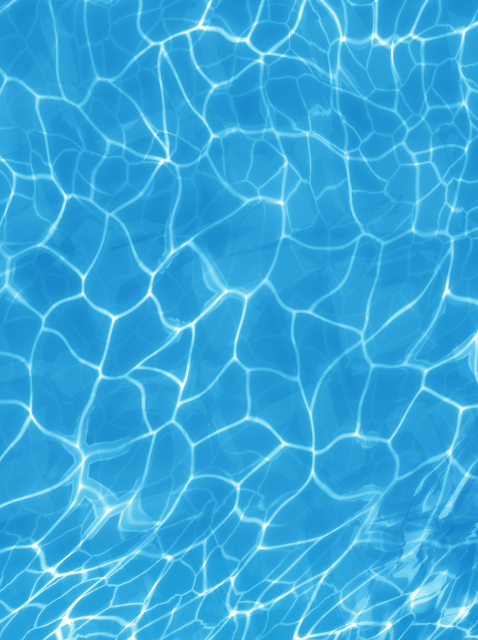
This texture is drawn by a Shadertoy shader. Its source:

```glsl
// Sunlit swimming pool water: a net of bright caustic lines over mottled blue.

const float CELLS = 11.5;       // main caustic cells per canvas height
const float FINE_CELLS = 20.0;  // cells of the faint second net
const float WARP = 0.017;       // bending of the lines
const float LINE_WIDTH = 0.020; // half width, in cells
const float RIBBON_WIDTH = 0.11;
const float LEAN = 0.38;        // slant of the lower half
const vec3 RIPPLE_TINT = vec3(0.08, 0.46, 0.76);
const vec3 SHALLOW_TINT = vec3(0.08, 0.65, 0.86);
const vec3 WATER[7] = vec3[7](
    vec3(0.09, 0.52, 0.78), vec3(0.14, 0.60, 0.83), vec3(0.20, 0.66, 0.87),
    vec3(0.31, 0.75, 0.92), vec3(0.47, 0.83, 0.94), vec3(0.68, 0.91, 0.96),
    vec3(0.95, 0.99, 1.00));

vec2 hash2(vec2 p) {
    p = vec2(dot(p, vec2(127.1, 311.7)), dot(p, vec2(269.5, 183.3)));
    return fract(sin(p) * 43758.55);
}

mat2 rotate(float a) {
    return mat2(cos(a), sin(a), -sin(a), cos(a));
}

// Layered, self-bending sines, about -1 to 1
float silk(vec2 p) {
    float sum = 0.0, amp = 0.5;
    for (int i = 0; i < 5; i++) {
        p = rotate(1.1) * p + 0.7 * sin(p.yx * 1.3 + float(i));
        sum += amp * sin(p.x) * cos(p.y * 0.8);
        p *= 1.7;
        amp *= 0.62;
    }
    return sum;
}

// Bends straight cell borders into wavy light paths
vec2 bend(vec2 p) {
    float freq = 17.0, amp = WARP;
    for (int i = 0; i < 4; i++) {
        p += amp * sin(p.yx * freq + vec2(1.3, 4.1) * float(i + 1));
        p = rotate(0.5) * p;
        freq *= 1.8;
        amp *= 0.48;
    }
    return rotate(-2.0) * p;
}

// Cellular net: distances to the nearest and second nearest border
vec2 net(vec2 p) {
    vec2 cell = floor(p), f = fract(p), nearest = vec2(0.0);
    float best = 9.0;
    for (int j = -1; j <= 1; j++)
    for (int i = -1; i <= 1; i++) {
        vec2 g = vec2(i, j);
        vec2 r = g + hash2(cell + g) - f;
        if (dot(r, r) < best) { best = dot(r, r); nearest = r; }
    }
    vec2 d = vec2(9.0);
    for (int j = -2; j <= 2; j++)
    for (int i = -2; i <= 2; i++) {
        vec2 g = vec2(i, j);
        vec2 r = g + hash2(cell + g) - f;
        vec2 gap = r - nearest;
        if (dot(gap, gap) > 0.0001) {
            float b = dot(0.5 * (r + nearest), normalize(gap));
            d = b < d.x ? vec2(b, d.x) : vec2(d.x, min(d.y, b));
        }
    }
    return d;
}

void mainImage(out vec4 fragColor, in vec2 fragCoord) {
    vec2 p = fragCoord / iResolution.y;
    float mottle = silk(p * 11.0);
    float patches = silk(p * 24.0 + 7.0);

    // Zones: shallow foot, choppy lower right, busy upper right
    float shallow = 1.0 - smoothstep(0.07, 0.17, p.y + 0.025 * mottle);
    float choppy = smoothstep(0.0, 0.16, p.x - 0.50 - 0.55 * (p.y - 0.08) + 0.06 * mottle)
                 * (1.0 - smoothstep(0.28, 0.46, p.y));
    float busy = smoothstep(0.85, 1.35, p.y + 0.6 * p.x);

    // Lines stand upright above and lean to the right below
    vec2 q = p;
    float below = max(0.62 - p.y, 0.0);
    q.x += LEAN * below * below * 1.6;
    q.y *= 0.82;
    q = bend(q);
    vec2 mainNet = net(q * CELLS);
    vec2 fineNet = net((q + 0.012 * vec2(mottle, patches)) * FINE_CELLS + 5.3);

    // Soft water tone with crisp-edged veils
    float tone = 0.15 + 0.17 * mottle + 0.07 * patches;
    tone += 0.09 * smoothstep(0.10, 0.16, patches) + 0.14 * shallow + 0.06 * busy;

    // Main lines: glow, thin core, and ribbons with a bright rim
    float strength = 0.55 + 0.45 * smoothstep(-0.5, 0.4, silk(p * 9.0 + 3.0));
    float swell = smoothstep(0.15, 0.75, silk(p * 13.0 + 21.0));
    float width = LINE_WIDTH + RIBBON_WIDTH * swell;
    float core = 1.0 - smoothstep(LINE_WIDTH * 0.5, LINE_WIDTH * 2.4, mainNet.x);
    float ribbon = 1.0 - smoothstep(width - 0.01, width + 0.02, mainNet.x);
    float rim = swell * (1.0 - smoothstep(0.008, 0.03, abs(mainNet.x - width)));
    float glow = exp(-mainNet.x / 0.11);
    float knot = exp(-mainNet.y / 0.055);
    float light = 0.24 * glow + 0.50 * core * (1.0 - 0.6 * swell)
                + 0.26 * ribbon * swell + 0.20 * rim + 0.50 * knot;
    tone += strength * light * (1.0 - 0.55 * choppy);

    // Faint second net, stronger in the busy zones
    float fine = 0.16 * exp(-fineNet.x / 0.09)
               + 0.22 * (1.0 - smoothstep(0.01, 0.06, fineNet.x));
    float fineShare = 0.20 + 0.65 * smoothstep(-0.1, 0.5, silk(p * 7.0 + 40.0));
    tone += fine * (fineShare + 0.7 * max(shallow, busy));

    // Short slanted ripples
    vec2 slant = rotate(0.55) * p * vec2(1.0, 0.9);
    float ripple = silk(slant * vec2(95.0, 34.0) + 2.0 * mottle);
    tone += choppy * (0.30 * ripple + 0.24 * smoothstep(0.25, 0.5, ripple));
    tone += 0.12 * shallow * smoothstep(0.1, 0.5, silk(p * vec2(60.0, 26.0)));

    // Colour ramp from deep blue to white glint
    float level = clamp(tone, 0.0, 1.2) * 5.0;
    vec3 color = WATER[0];
    for (int i = 1; i < 7; i++)
        color = mix(color, WATER[i], clamp(level - float(i - 1), 0.0, 1.0));
    float dim = 1.0 - smoothstep(0.1, 0.7, tone);
    color = mix(color, RIPPLE_TINT, 0.45 * choppy * dim);
    color = mix(color, SHALLOW_TINT, 0.40 * shallow * dim);
    fragColor = vec4(color, 1.0);
}
```
